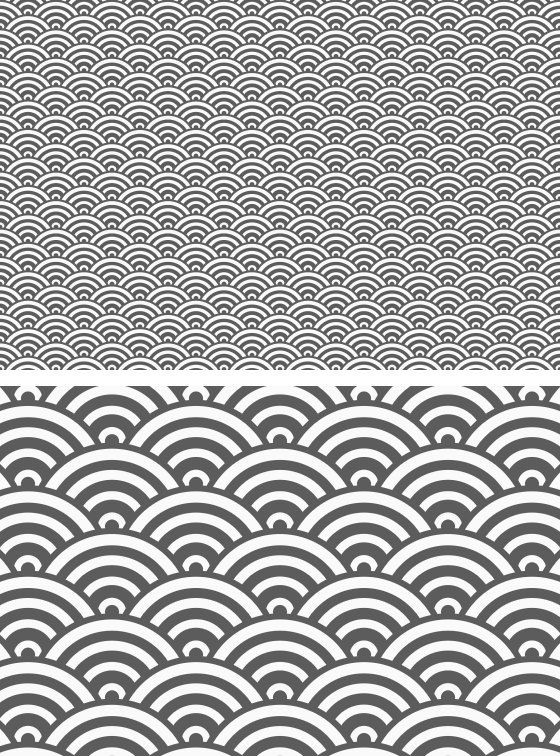
Top: the whole. Bottom: its middle third, enlarged.
Reproduce this pattern procedurally as a WebGL 2 fragment shader.

```glsl
#version 300 es
precision highp float;

uniform vec2 u_resolution;
out vec4 fragColor;

#define COLUMNS 10.0
#define ROWS 26.0
#define ROW_STEP 0.5078
#define ROW_PHASE 0.04
#define RING_COUNT 4
#define OUTER_RING 0.86
#define RING_PITCH 0.2445
#define OUTER_WIDTH 0.134
#define INNER_WIDTH 0.085
#define DARK_GREY vec3(0.36)
#define OFF_WHITE vec3(0.98)

// Coverage of a signed distance that is positive inside.
float coverage(float inside, float pixel) {
    return clamp(inside / pixel + 0.5, 0.0, 1.0);
}

// Concentric pale rings, narrowing toward the centre of a unit disc.
float rings(float radius, float pixel) {
    float pale = 0.0;
    for (int i = 0; i < RING_COUNT; i++) {
        float n = float(i);
        float middle = OUTER_RING - n * RING_PITCH;
        float width = mix(OUTER_WIDTH, INNER_WIDTH, n / float(RING_COUNT - 1));
        pale += coverage(0.5 * width - abs(radius - middle), pixel);
    }
    return min(pale, 1.0);
}

void main() {
    // One unit is the radius of a scale.
    vec2 extent = vec2(2.0 * COLUMNS, ROWS * ROW_STEP);
    vec2 p = gl_FragCoord.xy / u_resolution * extent;
    p.y -= ROW_PHASE * ROW_STEP;
    vec2 unitPixel = extent / u_resolution;
    float pixel = max(unitPixel.x, unitPixel.y);

    // Overlap the scales from back to front; lower rows lie in front.
    vec3 color = DARK_GREY;
    float baseRow = floor(p.y / ROW_STEP);
    for (int i = 1; i >= -2; i--) {
        float row = baseRow + float(i);
        float x = p.x - mod(row, 2.0);
        x -= 2.0 * floor(0.5 * x + 0.5);
        float radius = length(vec2(x, p.y - row * ROW_STEP));
        vec3 scale = mix(DARK_GREY, OFF_WHITE, rings(radius, pixel));
        color = mix(color, scale, coverage(1.0 - radius, pixel));
    }
    fragColor = vec4(color, 1.0);
}
```
